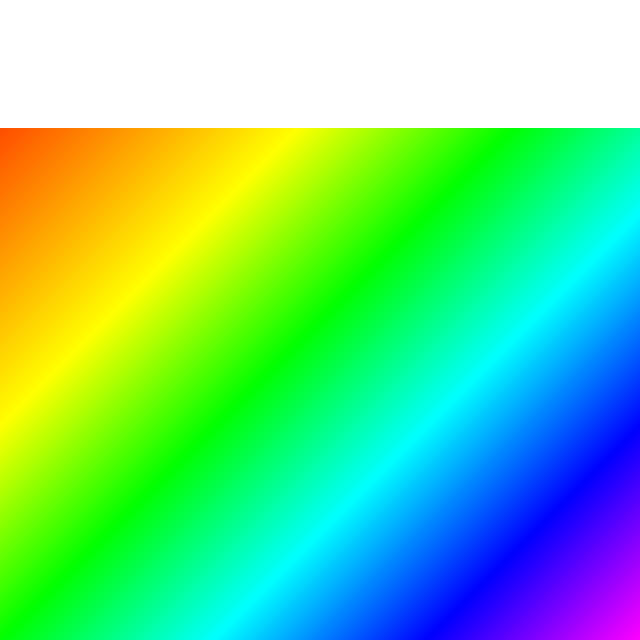
This background is drawn by a WebGL 2 fragment shader. Its source:

```glsl
#version 300 es
precision highp float;
// A diagonal rainbow, red at the upper left to magenta at the lower right,
// under a plain white band along the top fifth of the canvas.
// The hue is a piecewise linear function of the distance along the diagonal.

uniform vec2 u_resolution;
out vec4 fragColor;

// Fully saturated colour for a hue in 0..1
vec3 hueToRgb(float hue) {
    vec3 wheel = fract(hue + vec3(0.0, 2.0, 1.0) / 3.0);
    return clamp(abs(wheel * 6.0 - 3.0) - 1.0, 0.0, 1.0);
}

void main() {
    vec2 uv = gl_FragCoord.xy / u_resolution;

    // Position along the diagonal: 0 at the upper left, 1 at the lower right
    float diagonal = 0.5 * (uv.x + 1.0 - uv.y);

    // Red to yellow runs at half the pace of the later hues
    float hue = max(0.5 * diagonal, diagonal - 1.0 / 6.0);
    vec3 color = hueToRgb(hue);

    // White band with an edge softened over one pixel
    float band = clamp((uv.y - 0.8) * u_resolution.y + 0.5, 0.0, 1.0);
    color = mix(color, vec3(1.0), band);

    fragColor = vec4(color, 1.0);
}
```
